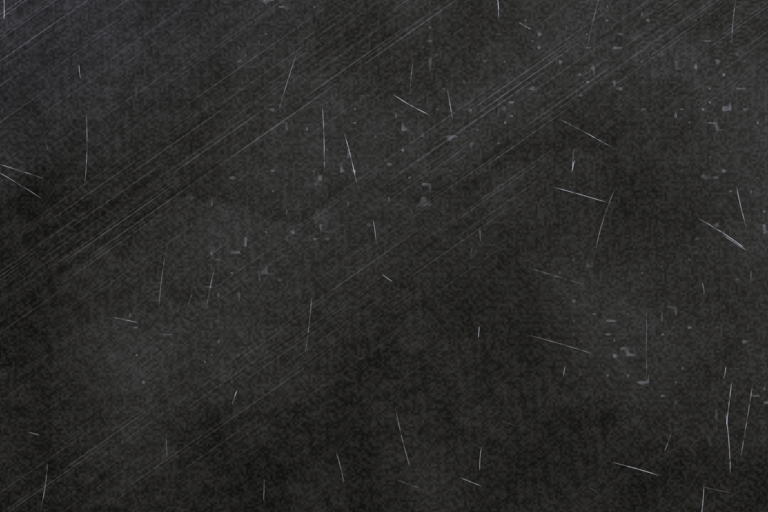
Reproduce this texture procedurally as a Shadertoy shader.

```glsl
const float BASE_TONE = 0.163;
const float CLOUD_CONTRAST = 0.16;
const float GRAIN_CONTRAST = 0.085;
const float PATCH_DEPTH = 0.022;
const float CORNER_GLOW = 0.055;
const float BRUSH_ANGLE = 0.61;
const float BRUSH_STRENGTH = 0.13;
const float SCRATCH_WIDTH = 0.0011;
const float SCRATCH_STRENGTH = 0.36;
const int SCRATCH_COUNT = 60;
const int STAIN_COUNT = 14;
const vec3 WARM_TINT = vec3(1.015, 1.0, 0.955);
const vec3 COOL_TINT = vec3(0.99, 0.99, 1.06);

float hash(vec2 p) {
    return fract(sin(dot(p, vec2(127.1, 311.7))) * 43758.5453);
}

float noise(vec2 p) {
    vec2 i = floor(p), f = fract(p);
    f = f * f * (3.0 - 2.0 * f);
    return mix(mix(hash(i), hash(i + vec2(1, 0)), f.x),
               mix(hash(i + vec2(0, 1)), hash(i + vec2(1, 1)), f.x), f.y);
}

float fbm(vec2 p) {
    float sum = 0.0, amp = 0.5;
    for (int i = 0; i < 6; i++) {
        sum += amp * noise(p);
        p = mat2(1.6, 1.2, -1.2, 1.6) * p + 7.3;
        amp *= 0.5;
    }
    return sum;
}

// Broken parallel hairlines: x runs along them, y across
float hairlines(vec2 q, float rows, float segment, float pixel) {
    float row = floor(q.y * rows);
    float along = q.x / segment + 19.0 * hash(vec2(row, rows));
    float id = floor(along), t = fract(along);
    float weight = pow(hash(vec2(row, id + 3.7)), 4.0);
    float centre = mix(0.35, 0.65, hash(vec2(id, row)));
    float d = abs(fract(q.y * rows) - centre) / rows;
    float taper = smoothstep(0.0, 0.25, t) * smoothstep(1.0, 0.6, t);
    return weight * taper * (1.0 - smoothstep(0.0, 0.0008 + pixel, d));
}

// Thin scratches, mostly steep, some running down to the right
float scratches(vec2 p, float aspect, float pixel) {
    float sum = 0.0;
    for (int i = 0; i < SCRATCH_COUNT; i++) {
        float k = float(i);
        vec2 centre = vec2(hash(vec2(k, 1.3)) * aspect, hash(vec2(k, 2.7)));
        float lean = hash(vec2(k, 4.1));
        float angle = hash(vec2(k, 5.9)) < 0.7 ? mix(1.2, 1.85, lean) : mix(-0.6, -0.2, lean);
        float size = hash(vec2(k, 6.2));
        float halfLength = mix(0.012, 0.085, size * size);
        vec2 dir = vec2(cos(angle), sin(angle));
        vec2 r = p - centre;
        float along = dot(r, dir) / halfLength;
        float bend = (hash(vec2(k, 8.8)) - 0.5) * 0.12 * halfLength;
        float across = abs(dot(r, vec2(-dir.y, dir.x)) - bend * along * along);
        float line = 1.0 - smoothstep(0.0, SCRATCH_WIDTH + pixel * 0.7, across);
        float ends = 1.0 - smoothstep(0.6, 1.0, abs(along));
        float wear = smoothstep(0.15, 0.6, noise(p * 90.0 + k));
        sum += line * ends * mix(0.35, 1.0, wear) * mix(0.2, 1.0, hash(vec2(k, 9.4)));
    }
    return min(sum, 1.0);
}

// Faint round marks with a brighter rim
float stains(vec2 p, float aspect) {
    float sum = 0.0;
    for (int i = 0; i < STAIN_COUNT; i++) {
        float k = float(i) + 70.0;
        vec2 centre = vec2(hash(vec2(k, 1.9)) * aspect, hash(vec2(k, 3.3)));
        float radius = mix(0.006, 0.028, hash(vec2(k, 5.1)));
        float d = length(p - centre) + 0.012 * (noise(p * 45.0) - 0.5);
        float disc = 1.0 - smoothstep(radius * 0.8, radius * 1.2, d);
        float rim = 1.0 - smoothstep(0.0, 0.004, abs(d - radius));
        sum += (0.5 * disc + 0.5 * rim) * hash(vec2(k, 7.7));
    }
    return sum;
}

void mainImage(out vec4 fragColor, in vec2 fragCoord) {
    vec2 p = fragCoord / iResolution.y;
    float aspect = iResolution.x / iResolution.y;
    float pixel = 1.0 / iResolution.y;
    float c = cos(BRUSH_ANGLE), s = sin(BRUSH_ANGLE);
    vec2 q = vec2(c * p.x + s * p.y, c * p.y - s * p.x);

    // Stained ground with large clouds and hard-edged darker patches
    float cloud = fbm(p * 3.2 + 4.0);
    float patches = fbm(p * 2.3 + 31.0);
    float corner = smoothstep(0.35, 0.85, q.y);
    float rightTop = smoothstep(0.55, 0.0, length(p - vec2(aspect, 1.0)));
    float tone = BASE_TONE + CLOUD_CONTRAST * (cloud - 0.49);
    tone -= PATCH_DEPTH * smoothstep(0.5, 0.515, patches) * smoothstep(0.68, 0.5, patches);
    tone += CORNER_GLOW * (corner + 0.4 * rightTop);
    tone -= 0.02 * smoothstep(0.0, -0.7, q.y);

    // Fine grain and leathery mottling
    tone += GRAIN_CONTRAST * (noise(p * 230.0) - 0.5);
    tone += 0.6 * GRAIN_CONTRAST * (fbm(p * 45.0) - 0.5);

    // Brushed hairlines, strongest in the diagonal bands
    float bands = smoothstep(0.3, 0.7, noise(vec2(q.x * 1.5, q.y * 9.0) + 12.0));
    float brushed = smoothstep(-0.4, 0.15, q.y) * mix(0.3, 1.0, bands) + 0.5 * corner;
    float lines = hairlines(q, 150.0, 0.32, pixel) + 0.8 * hairlines(q + 0.37, 83.0, 0.55, pixel);
    tone += BRUSH_STRENGTH * brushed * lines;
    tone += 0.035 * brushed * (noise(vec2(q.x * 5.0, q.y * 210.0)) - 0.5);

    // Marks on top
    tone += 0.045 * stains(p, aspect) * (0.5 + noise(p * 70.0));
    tone += 0.16 * smoothstep(0.86, 0.97, noise(p * 75.0 + 5.0)) * smoothstep(0.52, 0.68, cloud);
    tone += SCRATCH_STRENGTH * scratches(p, aspect, pixel);

    float coolness = clamp(0.9 * corner + (tone - 0.13) * 4.0, 0.0, 1.0);
    fragColor = vec4(max(tone, 0.06) * mix(WARM_TINT, COOL_TINT, coolness), 1.0);
}
```
